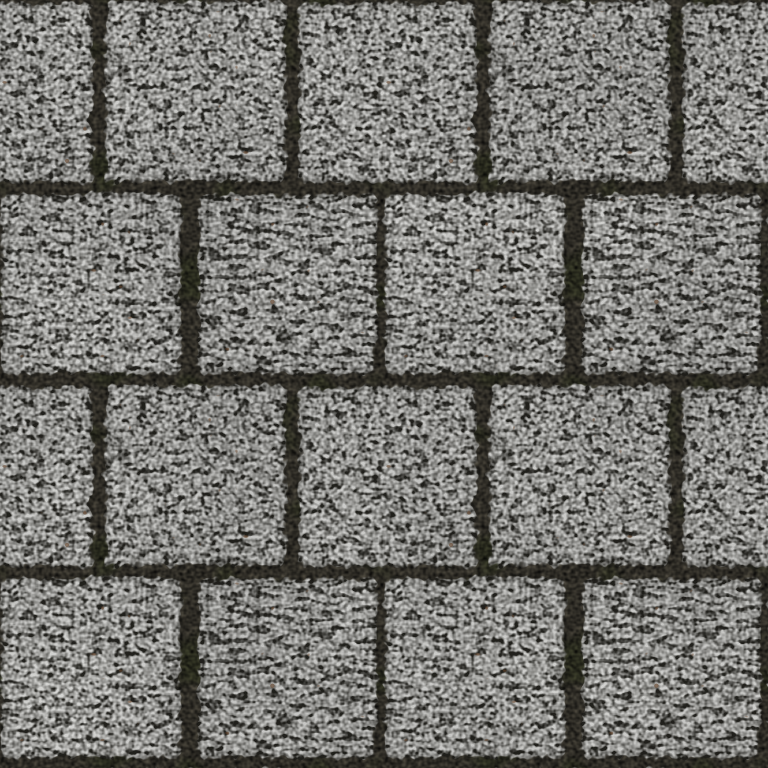
Write a Shadertoy shader that draws this texture.

```glsl
// Rough grey stone blocks in running bond, four across and four down, with dark earthy joints.
// Each block is a rounded box with a noisy rim; wrapping gradient noise stretched sideways
// cuts dark streaks into a pale speckled face. A two by two group of blocks repeats twice.

const vec3 STONE_DARK  = vec3(0.125, 0.122, 0.105);
const vec3 STONE_LIGHT = vec3(0.735, 0.735, 0.725);
const vec3 JOINT_EARTH = vec3(0.180, 0.170, 0.145);
const vec3 JOINT_MOSS  = vec3(0.140, 0.155, 0.090);
const vec3 RUST        = vec3(0.400, 0.270, 0.170);

const float GROUPS = 2.0;                      // block groups along each canvas side
const vec2 BOND_ORIGIN = vec2(-0.016, 0.020);  // in blocks
const float BOND_SHIFT = 0.54;                 // offset of every other course

vec2 hash2(vec2 p, float seed) {
    vec3 h = fract((p.xyx + seed * 17.31) * vec3(0.1031, 0.1030, 0.0973));
    h += dot(h, h.yzx + 33.33);
    return fract((h.xx + h.yz) * h.zy);
}

// Slope contribution of one lattice corner
float corner(vec2 cell, vec2 offset, vec2 local, vec2 period, float seed) {
    float angle = 6.28318 * hash2(mod(cell + offset, period), seed).x;
    return dot(vec2(cos(angle), sin(angle)), local - offset);
}

// Gradient noise over p in units of the group; wraps for whole frequencies
float noise(vec2 p, vec2 frequency, float seed) {
    p *= frequency;
    vec2 cell = floor(p), f = fract(p);
    vec2 w = f * f * f * (f * (f * 6.0 - 15.0) + 10.0);
    float a = corner(cell, vec2(0, 0), f, frequency, seed);
    float b = corner(cell, vec2(1, 0), f, frequency, seed);
    float c = corner(cell, vec2(0, 1), f, frequency, seed);
    float d = corner(cell, vec2(1, 1), f, frequency, seed);
    return mix(mix(a, b, w.x), mix(c, d, w.x), w.y);
}

float roundedBox(vec2 p, vec2 halfSize, float radius) {
    vec2 q = abs(p) - halfSize + radius;
    return length(max(q, 0.0)) + min(max(q.x, q.y), 0.0) - radius;
}

// Distance to the worn rim of a block, in blocks
float blockDistance(vec2 local, vec2 id, vec2 p) {
    vec2 jitter = hash2(id, 3.0) - 0.5;
    vec2 centre = vec2(0.5) + jitter * vec2(0.028, 0.010);
    vec2 halfSize = vec2(0.463 + 0.012 * jitter.y, 0.467);
    float wear = 0.020 * noise(p, vec2(15.0), 4.0) + 0.028 * noise(p, vec2(53.0), 5.0);
    return roundedBox(local - centre, halfSize, 0.03) + wear;
}

float grainAt(vec2 p) {
    return noise(p, vec2(71.0, 89.0), 6.0) + 0.9 * noise(p, vec2(103.0, 109.0), 7.0);
}

vec3 stoneColor(vec2 p, float streakiness, float rim, float grain) {
    // Streaks and blotches of dark pits
    vec2 warped = p + 0.004 * noise(p, vec2(13.0, 9.0), 8.0);
    float streaks = noise(warped, vec2(17.0, 59.0), 9.0)
                  + 0.6 * noise(warped, vec2(37.0, 83.0), 10.0);
    float blotches = noise(p, vec2(31.0, 47.0), 11.0)
                   + 0.6 * noise(p, vec2(59.0, 73.0), 12.0);
    float pits = smoothstep(-0.08, 0.40, mix(blotches, streaks, streakiness) - 0.25 * grain);

    // Pale speckle, darker towards the rim
    float tone = mix(0.77, 0.21, pits) + 0.56 * grain;
    tone -= 0.16 * smoothstep(-0.04, 0.0, rim);
    vec3 color = mix(STONE_DARK, STONE_LIGHT, clamp(tone, 0.0, 1.08));

    // Sparse rusty flecks
    float rust = smoothstep(0.48, 0.62, noise(p, vec2(43.0, 49.0), 13.0));
    return mix(color, RUST, 0.6 * rust);
}

vec3 jointColor(vec2 p, float grain) {
    float moss = smoothstep(0.0, 0.4, noise(p, vec2(9.0, 11.0), 14.0));
    float clumps = noise(p, vec2(41.0), 15.0);
    return mix(JOINT_EARTH, JOINT_MOSS, 0.6 * moss) * (1.0 + 0.7 * grain + 0.4 * clumps);
}

void mainImage(out vec4 fragColor, in vec2 fragCoord) {
    vec2 uv = fragCoord / iResolution.xy;
    vec2 p = uv * GROUPS;

    // Block grid with shifted courses
    vec2 grid = p * 2.0 - BOND_ORIGIN;
    float shifted = mod(floor(grid.y), 2.0);
    grid.x -= BOND_SHIFT * shifted;
    vec2 id = mod(floor(grid), 2.0);
    float rim = blockDistance(fract(grid), id, p);

    // Straight courses are combed more strongly than shifted ones
    float streakiness = mix(0.62 + 0.33 * id.x, 0.38 + 0.12 * id.x, shifted);
    float grain = grainAt(p);
    vec3 stone = stoneColor(p, streakiness, rim, grain);

    // Broad weathering across the whole canvas
    stone *= 1.0 + 0.10 * noise(uv, vec2(5.0), 16.0);

    float edge = max(0.008, 4.0 / iResolution.y);
    vec3 color = mix(stone, jointColor(p, grain), smoothstep(-edge, edge, rim));
    fragColor = vec4(clamp(color, 0.0, 1.0), 1.0);
}
```
